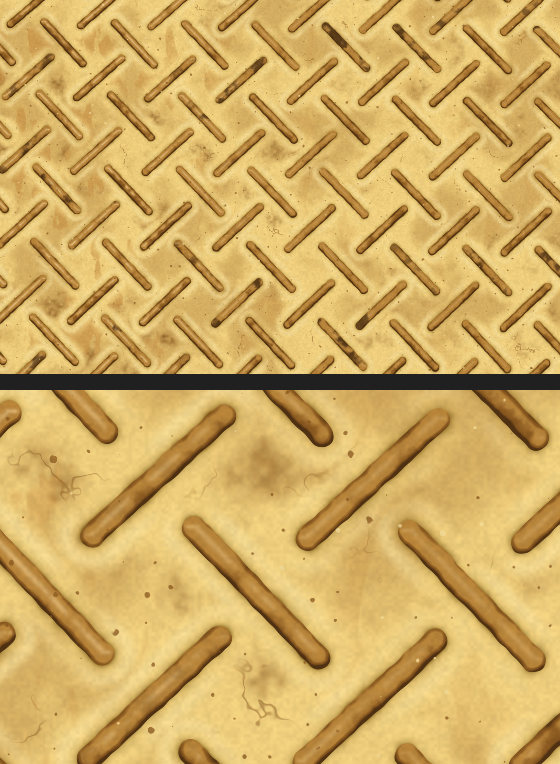
Top: the whole. Bottom: its middle third, enlarged.
This texture is drawn by a WebGL 2 fragment shader. Its source:

```glsl
#version 300 es
precision highp float;
// Worn brass tread plate: two interleaved lattices of raised diagonal bars.
uniform vec2 u_resolution;
out vec4 outColor;

// The canvas is 512 plate units tall, with y pointing down.
const float PLATE_HEIGHT = 512.0;
const vec2 PITCH = vec2(98.4, 101.8);
const vec2 RISING_AXIS = vec2(29.5, -28.0);
const vec2 FALLING_AXIS = vec2(28.7, 29.0);
const vec2 FALLING_OFFSET = vec2(0.465, 0.52);
const float BAR_RADIUS = 5.5;
const float HALO_WIDTH = 20.0;
const float SPECK_CELL = 15.0;
const float GRAIN = 0.10;

const vec3 BRASS = vec3(0.935, 0.81, 0.49);
const vec3 TARNISH = vec3(0.83, 0.68, 0.38);
const vec3 PALE = vec3(0.95, 0.86, 0.60);
const vec3 GLINT = vec3(0.93, 0.80, 0.56);
const vec3 GRIME = vec3(0.60, 0.47, 0.18);
const vec3 BAR_GOLD = vec3(0.71, 0.51, 0.22);
const vec3 BAR_BROWN = vec3(0.53, 0.34, 0.12);
const vec3 BAR_DARK = vec3(0.31, 0.19, 0.07);
const vec3 RUST = vec3(0.76, 0.53, 0.24);

float hash(vec2 p) {
  vec3 q = fract(p.xyx * vec3(0.1031, 0.1030, 0.0973));
  q += dot(q, q.yzx + 33.33);
  return fract((q.x + q.y) * q.z);
}

float noise(vec2 p) {
  vec2 i = floor(p), f = fract(p);
  f = f * f * (3.0 - 2.0 * f);
  return mix(mix(hash(i), hash(i + vec2(1, 0)), f.x),
             mix(hash(i + vec2(0, 1)), hash(i + vec2(1, 1)), f.x), f.y);
}

float fbm(vec2 p) {
  float sum = 0.0, amp = 0.5;
  for (int i = 0; i < 5; i++) {
    sum += amp * noise(p);
    p = mat2(1.6, 1.2, -1.2, 1.6) * p + 17.0;
    amp *= 0.5;
  }
  return sum / 0.97;
}

// Plate position to lattice coordinates, with a slight lens distortion.
vec2 lattice(vec2 p) {
  float q = (p.y - 260.0) / 260.0;
  float origin = 31.5 - 9.0 * q + 5.5 * q * q;
  float pitch = PITCH.x + 1.3 * q - 1.1 * q * q;
  float t = (p.y - 0.016 * (p.x - 33.0) - 205.0) / 100.8;
  return vec2((p.x - origin) / pitch, 2.0 + t - 0.008 * t * t);
}

// Nearest bar: distance, upward facing (-1..1), position along it, random value.
vec4 nearestBar(vec2 g, vec2 axis, float seed) {
  vec2 id = floor(g + 0.5);
  vec2 q = (g - id) * PITCH;
  float along = clamp(dot(q, axis) / dot(axis, axis), -1.0, 1.0);
  vec2 r = q - axis * along;
  return vec4(length(r) - BAR_RADIUS, -r.y / BAR_RADIUS, along, hash(id + seed));
}

vec3 plateColor(vec2 p, float d, float leftSide) {
  float away = smoothstep(4.0, HALO_WIDTH, d);
  float cloud = fbm(p / 60.0);
  vec3 c = mix(BRASS, TARNISH, smoothstep(0.46, 0.80, cloud + 0.17 * away + 0.05 * leftSide));
  // Soot, rust streaks and hairline stains
  float soot = smoothstep(0.58, 0.80, fbm(p / 42.0 + 31.0)) * away;
  c = mix(c, BAR_BROWN, soot * (0.3 + 0.35 * leftSide) * (0.4 + 1.2 * noise(p / 4.0)));
  float streak = smoothstep(0.60, 0.66, fbm(p / vec2(26.0, 58.0) + 9.0));
  c = mix(c, RUST, streak * away * (0.15 + 0.35 * leftSide));
  float hair = 1.0 - smoothstep(0.0, 0.012, abs(fbm(p / 38.0 + 53.0) - 0.5));
  c = mix(c, BAR_BROWN, hair * away * smoothstep(0.66, 0.80, noise(p / 42.0 + 5.0)) * 0.5);
  // Polished halo, then a thin grimy line at the foot of the bar
  c = mix(c, PALE, 0.6 * exp(-pow((d - 6.5) / 3.5, 2.0)) * smoothstep(0.2, 0.8, noise(p / 24.0)));
  return mix(c, GRIME, 0.85 * exp(-max(d, 0.0) / 1.4) * (0.3 + noise(p / 7.0)));
}

vec3 barColor(vec2 p, vec4 bar, float leftSide) {
  float rim = smoothstep(-3.2, -0.2, bar.x);
  float wear = fbm(p / 11.0 + 71.0);
  float tone = 0.86 - 0.68 * rim + 0.42 * bar.y + 1.1 * (wear - 0.5) + 0.35 * (bar.w - 0.5);
  tone += 0.2 * smoothstep(0.9, 1.0, abs(bar.z));
  vec3 c = mix(BAR_DARK, BAR_BROWN, smoothstep(0.0, 0.45, tone));
  c = mix(c, BAR_GOLD, smoothstep(0.42, 0.85, tone));
  // Reflected sky along the crown, stronger on the left
  float glint = exp(-pow((bar.y - 0.12) / 0.2, 2.0)) * (1.0 - rim);
  c = mix(c, GLINT, glint * (0.25 + 0.45 * leftSide) * smoothstep(0.3, 0.65, wear));
  float burn = smoothstep(0.50, 0.72, fbm(p / 16.0 + 13.0)) * smoothstep(0.7, 0.95, bar.w);
  return mix(c, BAR_DARK * 0.8, burn * 0.8);
}

// Scattered grit, one candidate per cell
vec3 addSpecks(vec3 c, vec2 p, float pixel) {
  vec2 cell = floor(p / SPECK_CELL);
  float pick = hash(cell + 3.0);
  vec2 center = (cell + 0.2 + 0.6 * vec2(hash(cell + 41.0), hash(cell + 87.0))) * SPECK_CELL;
  float size = 0.3 + 1.3 * pow(hash(cell + 19.0), 6.0);
  float d = length(p - center) + 1.5 * (noise(p / 1.8) - 0.5) - size;
  float cover = (1.0 - smoothstep(-0.7 * pixel, 0.7 * pixel, d)) * step(0.4, pick);
  return mix(c, pick > 0.85 ? PALE : BAR_BROWN, cover * 0.75);
}

void main() {
  float pixel = PLATE_HEIGHT / u_resolution.y;
  vec2 p = vec2(gl_FragCoord.x, u_resolution.y - gl_FragCoord.y) * pixel;
  vec2 g = lattice(p);
  vec4 rising = nearestBar(g, RISING_AXIS, 11.0);
  vec4 falling = nearestBar(g - FALLING_OFFSET, FALLING_AXIS, 57.0);
  vec4 bar = rising.x < falling.x ? rising : falling;
  bar.x += 0.8 * (noise(p / 5.0) - 0.5);
  float leftSide = 1.0 - smoothstep(120.0, 480.0, p.x);
  float cover = 1.0 - smoothstep(-0.5 * pixel, 0.5 * pixel, bar.x);
  vec3 c = mix(plateColor(p, bar.x, leftSide), barColor(p, bar, leftSide), cover);
  c = addSpecks(c, p, pixel);
  float grain = 0.6 * noise(p / 1.5) + 0.4 * noise(p / 3.1 + 23.0) - 0.5;
  outColor = vec4(c * (1.0 + GRAIN * grain), 1.0);
}
```
